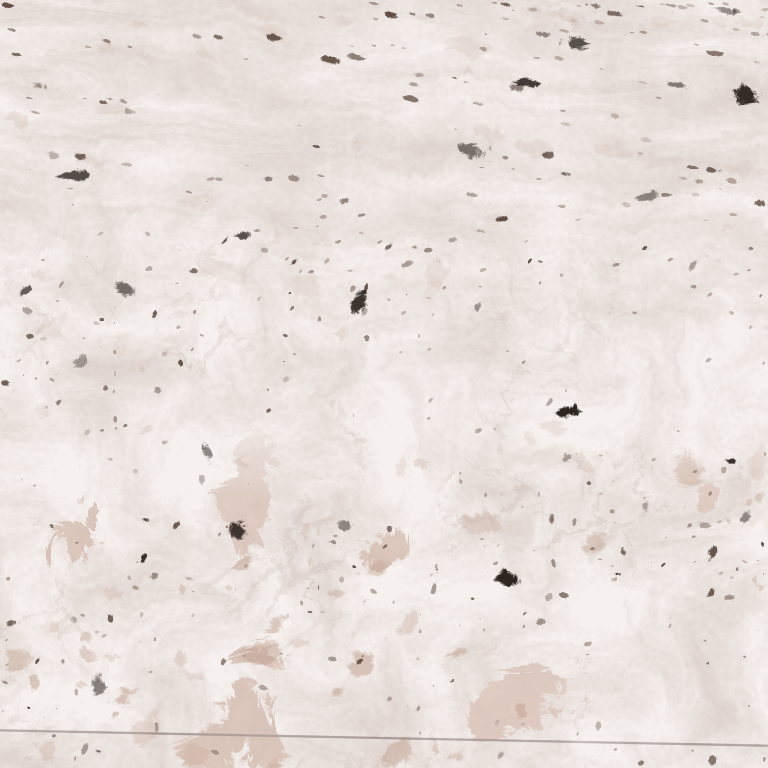
Give the GLSL for this texture, as a WebGL 2 fragment shader.

```glsl
#version 300 es
precision highp float;
// Pale travertine slab: flat strata at the top melt into cloudy, veined stone below.
// Layered sines tint the stone, cellular noise adds veins and grain, and jittered
// grids scatter pits and rusty inclusions. A thin joint crosses near the bottom.
uniform vec2 u_resolution;
out vec4 fragColor;

vec2 hash2(vec2 p) {
  vec3 q = fract(vec3(p.xyx) * vec3(0.1031, 0.1030, 0.0973));
  q += dot(q, q.yzx + 33.33);
  return fract((q.xx + q.yz) * q.zy);
}

// Layered, rotated and self-warped sines, roughly -1 to 1.
float cloud(vec2 p) {
  float sum = 0.0, amp = 0.5;
  for (int i = 0; i < 7; i++) {
    p = mat2(0.8, 0.6, -0.6, 0.8) * p * 1.9 + 1.7;
    p += 0.6 * sin(p.yx * 1.3 + float(i));
    sum += amp * sin(p.x) * sin(p.y);
    amp *= 0.65;
  }
  return sum;
}

// Distances to the nearest and second nearest cell points.
vec2 cellular(vec2 p) {
  vec2 near = vec2(9.0);
  for (int j = -1; j <= 1; j++)
    for (int i = -1; i <= 1; i++) {
      vec2 cell = floor(p) + vec2(i, j);
      float d = length(cell + hash2(cell) - p);
      near = d < near.x ? vec2(d, near.x) : vec2(near.x, min(near.y, d));
    }
  return near;
}

// How strongly the stone is bedded in flat layers at this height.
float bedding(vec2 p) {
  return smoothstep(0.55, 0.85, p.y + 0.06 * p.x);
}

// Scattered rough ellipses, lying flat where the stone is bedded.
float pits(vec2 p, float scale, float chance, float radius, float rough) {
  float cover = 0.0;
  vec2 g = p * scale;
  for (int j = -1; j <= 1; j++)
    for (int i = -1; i <= 1; i++) {
      vec2 cell = floor(g) + vec2(i, j);
      vec2 h = hash2(cell + scale + 11.0), k = hash2(cell + scale + 57.0);
      vec2 c = cell / scale;
      float crowd = 1.0 + 0.9 * sin(7.0 * c.x + 2.0) * sin(15.0 * c.y + 4.0 * c.x);
      crowd += 2.5 * smoothstep(0.88, 0.97, c.y) * smoothstep(0.5, 0.75, c.x);
      if (k.x > chance * crowd) continue;
      float flatness = bedding(c);
      float angle = mix(h.x * 2.4 - 0.5, -0.2, flatness);
      vec2 d = g - cell - 0.2 - 0.6 * h;
      d = mat2(cos(angle), -sin(angle), sin(angle), cos(angle)) * d;
      d *= vec2(mix(0.85, 0.55, flatness), 1.0 + 0.8 * h.y);
      float dist = length(d) / (radius * (0.5 + k.y)) + rough;
      float depth = mix(0.35, 1.0, fract(37.0 * (h.x + k.y)));
      cover = max(cover, depth * (1.0 - smoothstep(0.65, 1.25, dist)));
    }
  return cover;
}

void main() {
  vec2 p = gl_FragCoord.xy / u_resolution;
  vec2 q = p + 0.02 * vec2(cloud(p * 7.0), cloud(p * 7.0 + 9.0));
  float bedded = bedding(q);
  float lower = 1.0 - smoothstep(0.3, 0.5, p.y);

  // Cloudy stone and drawn-out strata
  float mottle = cloud(q * 10.0);
  float strata = cloud(vec2(q.x * 4.0, (q.y + 0.06 * q.x) * 26.0));
  float stain = 0.28 + 0.14 * bedded;
  stain += mix(0.55 * mottle + 0.12 * strata, 0.2 * mottle + 0.42 * strata, bedded);

  // Veins between rounded nodules, and fine grain
  vec2 nodule = cellular(q * 15.0 + 0.25 * cloud(p * 30.0));
  float vein = 1.0 - smoothstep(0.02, 0.14, nodule.y - nodule.x);
  stain += 0.4 * vein * (1.0 - bedded) * smoothstep(-0.1, 0.5, cloud(p * 6.0 + 4.0));
  stain += 0.2 * (0.5 - cellular(p * 110.0).x);

  // Joint line, with a duller strip beneath it
  float joint = p.y - 0.049 + 0.02 * p.x;
  stain += 0.12 * (1.0 - smoothstep(-0.004, 0.0, joint));
  vec3 color = mix(vec3(0.965, 0.943, 0.935), vec3(0.86, 0.812, 0.787), clamp(stain, 0.0, 1.3));

  // Rusty inclusions and freckles
  float ragged = cloud(p * 16.0 + 2.0);
  float rust = smoothstep(0.25, 0.4, pits(q, 5.0, 0.3, 0.2, 1.1 * ragged));
  color = mix(color, vec3(0.83, 0.73, 0.68) + 0.06 * mottle, 0.75 * rust * lower);
  float freckle = pits(q, 24.0, 0.16, 0.25, ragged);
  color = mix(color, vec3(0.76, 0.64, 0.57), 0.6 * freckle * (0.35 + 0.65 * lower));

  // Pits: faint pinholes, small holes, then a few deep ones
  float rough = 0.8 * cloud(p * 70.0);
  color = mix(color, vec3(0.55, 0.46, 0.41), 0.7 * pits(p, 58.0, 0.07, 0.13, rough));
  color = mix(color, vec3(0.38, 0.31, 0.27), pits(p, 33.0, 0.13, 0.12, rough));
  color = mix(color, vec3(0.16, 0.13, 0.11), pits(p, 14.0, 0.12, 0.11, rough));

  float line = 1.0 - smoothstep(0.0006, 0.0024, abs(joint));
  color = mix(color, vec3(0.64, 0.59, 0.58), line * (0.8 + 0.25 * mottle));
  fragColor = vec4(color, 1.0);
}
```
